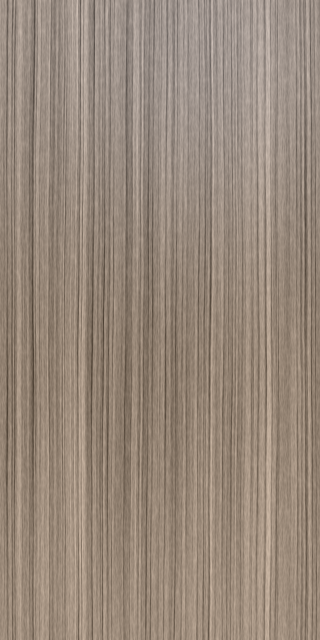
Reproduce this texture procedurally as a WebGL 1 fragment shader.

```glsl
precision highp float;
uniform vec2 u_resolution;

float hash(vec2 p) {
  return fract(sin(dot(p, vec2(41.31, 289.17))) * 4375.53);
}

// Irregular strips along the grain: x = strip tone, y = dark seam strength.
vec2 strips(float x, float y, float pixel, float softness, float seed) {
  float cell = floor(x);
  float tone = 0.5;
  float seam = 0.0;
  float blend = clamp(pixel * 0.5, softness, 0.45);
  for (int j = -1; j <= 1; j++) {
    float id = cell + float(j);
    float pick = hash(vec2(id, seed));
    float kind = hash(vec2(id, seed + 7.0));
    float offset = x - id - 0.7 * (kind - 0.5);
    float drift = sin(y * (2.0 + 4.0 * kind) + 6.28 * pick);
    tone = mix(tone, pick + 0.15 * drift, smoothstep(-blend, blend, offset));
    float width = mix(0.05, 0.16, kind) + 0.85 * pixel;
    float strength = smoothstep(0.0, 0.9, fract(pick * 7.3 + kind));
    strength *= 0.78 + 0.22 * sin(y * 6.0 + 20.0 * kind);
    seam = max(seam, strength * (1.0 - smoothstep(0.0, width, abs(offset))));
  }
  return vec2(tone, seam);
}

// Distance to the nearest scattered point.
float cellular(vec2 p) {
  vec2 cell = floor(p);
  float nearest = 2.0;
  for (int j = -1; j <= 1; j++) {
    for (int i = -1; i <= 1; i++) {
      vec2 id = cell + vec2(float(i), float(j));
      vec2 point = id + vec2(hash(id), hash(id + 53.7));
      nearest = min(nearest, length(p - point));
    }
  }
  return nearest;
}

// Slow sideways wander of the grain.
float wander(float x, float y) {
  return 0.005 * sin(y * 1.4 + x * 4.0)
       + 0.0014 * sin(y * 4.3 + x * 17.0)
       + 0.0005 * sin(y * 13.0 + x * 61.0);
}

float grainTone(float x, float y, float pixel) {
  vec2 broad = strips(x * 17.0, y, pixel * 17.0, 0.4, 3.0);
  vec2 medium = strips(x * 76.0, y, pixel * 76.0, 0.08, 11.0);
  vec2 fine = strips(x * 140.0, y, pixel * 140.0, 0.1, 23.0);
  float fibre = cellular(vec2(x * 170.0, y * 20.0)) - 0.5;
  float pores = cellular(vec2(x * 210.0, y * 60.0)) - 0.5;
  float tone = 0.69;
  tone += 0.19 * (broad.x - 0.5);
  tone += 0.25 * (medium.x - 0.5);
  tone += 0.38 * (fine.x - 0.5);
  tone += 0.24 * fibre + 0.20 * pores;
  return tone - 0.62 * medium.y - 0.08 * fine.y;
}

// Warm shading: darker through the middle, paler near the foot and right.
float shading(vec2 uv) {
  vec2 hollow = (uv - vec2(0.38, 0.44)) / vec2(0.48, 0.30);
  float shade = -0.12 * exp(-dot(hollow, hollow));
  shade += 0.09 * (1.0 - smoothstep(0.0, 0.38, uv.y));
  return shade + 0.03 * smoothstep(0.5, 0.9, uv.x);
}

// Cool reflected light across the upper part.
float sheen(vec2 uv) {
  vec2 glow = (uv - vec2(0.62, 0.92)) / vec2(0.38, 0.28);
  return 0.6 * smoothstep(0.4, 1.0, uv.y) + 0.5 * exp(-dot(glow, glow));
}

void main() {
  vec2 uv = gl_FragCoord.xy / u_resolution;
  float pixel = 1.0 / u_resolution.x;
  float y = gl_FragCoord.y * pixel;
  float x = uv.x + wander(uv.x, y);

  vec3 darkWood = vec3(0.39, 0.335, 0.28);
  vec3 paleWood = vec3(0.725, 0.65, 0.58);
  vec3 coolLight = vec3(0.035, 0.052, 0.082);

  float tone = grainTone(x, y, pixel) + shading(uv);
  float gloss = sheen(uv);
  vec3 wood = mix(darkWood, paleWood, clamp(tone, -0.25, 1.2));
  wood = mix(wood, vec3(dot(wood, vec3(0.333))), 0.12 * gloss);
  gl_FragColor = vec4(wood + coolLight * gloss, 1.0);
}
```
